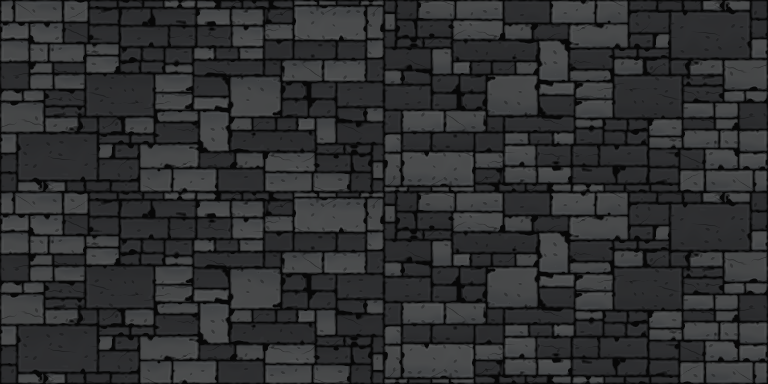
Reproduce this texture procedurally as a WebGL 2 fragment shader.

```glsl
#version 300 es
precision highp float;
// Dark stone wall of irregular rectangular blocks with chipped edges, pits and cracks.

#define GRID vec2(7.0, 6.0)            // lattice cells per wall panel
#define PANEL vec2(1.0, 0.5)           // panel size in canvas heights
#define GAP 0.0013                     // half width of the joints
#define CORNER 0.006                   // corner rounding
#define CHIP 0.010                     // depth of chipped edges
#define LIGHT_SHARE 0.47               // share of pale stones
#define SPLIT_CHANCE 0.78              // how often large blocks are divided
#define JOINT_COLOR vec3(0.026, 0.027, 0.028)
#define DARK_COLOR vec3(0.170, 0.173, 0.180)
#define PALE_COLOR vec3(0.285, 0.290, 0.293)
#define PALE_SHADE vec3(0.250, 0.258, 0.266)

out vec4 fragColor;
uniform vec2 u_resolution;

float hash(vec2 p) {
    vec3 a = fract(p.xyx * 0.1031);
    a += dot(a, a.yzx + 33.33);
    return fract((a.x + a.y) * a.z);
}

float noise(vec2 p) {
    vec2 i = floor(p), f = fract(p);
    f = f * f * (3.0 - 2.0 * f);
    return mix(mix(hash(i), hash(i + vec2(1, 0)), f.x),
               mix(hash(i + vec2(0, 1)), hash(i + vec2(1, 1)), f.x), f.y);
}

float lineAt(vec2 cell) { return mix(0.12, 0.88, hash(cell + 41.0)); }
bool isEven(vec2 cell) { return mod(cell.x + cell.y, 2.0) < 0.5; }

// Even cells hold a vertical joint, odd cells a horizontal one;
// each lattice vertex then owns one rectangle.
vec2 findVertex(vec2 g) {
    vec2 c = floor(g), f = g - c;
    float s;
    if (isEven(c)) {
        s = step(lineAt(c), f.x);
        return c + vec2(s, step(lineAt(c + vec2(2.0 * s - 1.0, 0)), f.y));
    }
    s = step(lineAt(c), f.y);
    return c + vec2(step(lineAt(c + vec2(0, 2.0 * s - 1.0)), f.x), s);
}

// Finds the block around q: bounds lo..hi, returns its random seed.
vec2 findBlock(vec2 q, out vec2 lo, out vec2 hi) {
    vec2 v = findVertex(q / PANEL * GRID);
    float e = isEven(v) ? 1.0 : 0.0, o = 1.0 - e;
    lo = v - 1.0 + vec2(lineAt(v - vec2(1, e)), lineAt(v - vec2(o, 1)));
    hi = v + vec2(lineAt(v - vec2(0, o)), lineAt(v - vec2(e, 0)));
    lo = clamp(lo, vec2(0), GRID) * PANEL / GRID;
    hi = clamp(hi, vec2(0), GRID) * PANEL / GRID;
    vec2 seed = v * 3.0 + 7.0;
    for (int k = 0; k < 3; k++) {
        vec2 size = hi - lo;
        bool wide = size.x > 2.7 * size.y && size.x > 0.10;
        bool tall = size.y > 0.066;
        if (!(wide || tall) || hash(seed + 91.0) > SPLIT_CHANCE) break;
        vec2 cut = mix(lo, hi, mix(0.34, 0.66, hash(seed + 53.0)));
        bool upper = wide ? q.x > cut.x : q.y > cut.y;
        if (wide) { if (upper) lo.x = cut.x; else hi.x = cut.x; }
        else      { if (upper) lo.y = cut.y; else hi.y = cut.y; }
        seed += upper ? vec2(61, 17) : vec2(23, 79);
    }
    return seed;
}

// Coverage of scattered slanted marks, one at most per cell.
float marks(vec2 p, float cell, vec2 radius, float chance, float spin, float px) {
    vec2 c = floor(p / cell);
    vec2 jitter = vec2(hash(c + 5.0), hash(c + 19.0)) - 0.5;
    vec2 d = p - (c + 0.5 + 0.45 * jitter) * cell;
    float a = (hash(c + 31.0) - 0.5) * spin;
    d = mat2(cos(a), -sin(a), sin(a), cos(a)) * d;
    vec2 r = radius * mix(0.65, 1.15, hash(c + 47.0));
    float dist = (length(d / r) - 1.0) * r.y;
    return step(hash(c + 67.0), chance) * (1.0 - smoothstep(-0.4 * px, 0.5 * px, dist));
}

void main() {
    float px = 1.0 / u_resolution.y;
    vec2 p = gl_FragCoord.xy * px;

    // Panels repeat upwards; every other column is turned by half a circle
    vec2 q = mod(p, vec2(2.0, 1.0) * PANEL);
    if (q.x > PANEL.x) q = vec2(2.0, 1.0) * PANEL - q;

    vec2 lo, hi;
    vec2 seed = findBlock(q, lo, hi);
    vec2 local = q + seed * 0.37;

    // Rounded block outline with ragged, chipped edges
    vec2 halfSize = 0.5 * (hi - lo) - GAP;
    float corner = min(CORNER, 0.5 * min(halfSize.x, halfSize.y));
    vec2 b = abs(q - 0.5 * (lo + hi)) - halfSize + corner;
    float dist = length(max(b, 0.0)) + min(max(b.x, b.y), 0.0) - corner;
    dist += (noise(local * 110.0) - 0.4) * 0.0022;
    dist += CHIP * smoothstep(0.70, 1.0, noise(local * 48.0));

    // Stone tone with a soft vertical shade and mottling
    float height = (q.y - lo.y) / (hi.y - lo.y);
    float mottle = noise(local * 28.0) - 0.5;
    float shade = smoothstep(0.45, 1.0, height + 0.5 * mottle);
    bool pale = hash(seed + 11.0) < LIGHT_SHARE;
    vec3 color = pale ? mix(PALE_COLOR, PALE_SHADE, shade) : DARK_COLOR * (1.03 - 0.08 * shade);
    color *= 1.0 + 0.07 * (hash(seed + 29.0) - 0.5) + 0.035 * mottle;

    // Pits with a lit lower lip, and hairline cracks
    vec2 pitSize = vec2(0.0052, 0.0030);
    float pit = marks(local, 0.031, pitSize, 0.45, 2.6, px);
    float lip = marks(local + vec2(0.0, 0.0025), 0.031, pitSize, 0.45, 2.6, px);
    vec2 bent = local + vec2(0.0, 0.007 * noise(local * 75.0));
    float crack = marks(bent, 0.085, vec2(0.026, 0.0013), 0.5, 1.4, px);
    color *= 1.0 + 0.06 * lip * (1.0 - pit);
    color *= 1.0 - 0.26 * pit;
    color *= 1.0 - 0.30 * crack;

    // Patchy bright rim, dark contour, then the joint
    float rim = smoothstep(0.0035, 0.0, abs(dist + 0.0065)) * smoothstep(0.35, 0.7, noise(local * 22.0));
    color *= 1.0 + 0.10 * rim;
    color *= 1.0 - 0.38 * smoothstep(-0.0045, -0.0010, dist);
    color = mix(color, JOINT_COLOR, smoothstep(-0.5 * px, 0.5 * px, dist));
    fragColor = vec4(color, 1.0);
}
```
